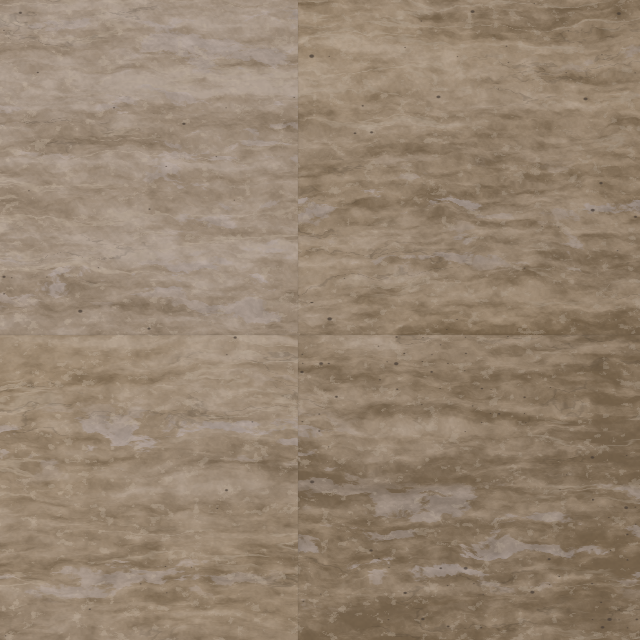
Give the GLSL for this texture, as a Shadertoy shader.

```glsl
// Four honed travertine tiles with wavy strata, broken clay fills, veins, pits and faint joints.
const vec2 JOINT = vec2(0.466, 0.477);         // where the four tiles meet
const float JOINT_WIDTH = 0.0012;
const float JOINT_DEPTH = 0.04;
// Per tile: low left, low right, top left, top right
const vec4 TILE_TONE = vec4(0.62, 0.47, 0.70, 0.60);
const vec4 DARK_BED_Y = vec4(0.10, 0.25, 0.69, 0.57);
const vec4 CLAY_BED_Y = vec4(0.32, 0.12, 0.56, 0.69);
const vec3 DARK_STONE = vec3(0.45, 0.38, 0.30);
const vec3 TAN_STONE = vec3(0.60, 0.53, 0.46);
const vec3 PALE_STONE = vec3(0.68, 0.62, 0.57);
const vec3 CLAY = vec3(0.67, 0.62, 0.60);
const vec3 VEIN = vec3(0.72, 0.66, 0.59);
const vec3 PIT = vec3(0.27, 0.23, 0.20);
const float STRATA_CONTRAST = 0.85;
const float STREAK_CONTRAST = 0.75;
const float MOTTLE_CONTRAST = 0.55;
const float GRAIN = 0.045;

float hash(vec2 p) {
    return fract(sin(dot(p, vec2(127.1, 311.7))) * 43758.5453);
}

float noise(vec2 p) {
    vec2 i = floor(p), f = fract(p);
    f = f * f * (3.0 - 2.0 * f);
    return mix(mix(hash(i), hash(i + vec2(1, 0)), f.x),
               mix(hash(i + vec2(0, 1)), hash(i + vec2(1, 1)), f.x), f.y);
}

float fbm(vec2 p) {
    float sum = 0.0, amp = 0.5;
    for (int i = 0; i < 5; i++) {
        sum += amp * noise(p);
        p = p * 2.03 + vec2(13.7, 7.9);
        amp *= 0.55;
    }
    return sum / 1.055;
}

// Thin line along the middle level of a noise field
float contour(vec2 p, float width) {
    return 1.0 - smoothstep(0.0, width, abs(fbm(p) - 0.5));
}

// Picks the value that belongs to the current tile
float perTile(vec4 v, vec2 tile) {
    vec2 row = mix(v.xy, v.zw, tile.y);
    return mix(row.x, row.y, tile.x);
}

// Soft horizontal bed around a height
float bed(float y, float centre, float halfWidth) {
    float d = (y - centre) / halfWidth;
    return exp(-d * d);
}

// Scattered small holes, one candidate per cell
float pits(vec2 uv, float density, float pixel) {
    const float CELLS = 75.0;
    vec2 g = uv * CELLS, id = floor(g);
    vec2 centre = 0.35 + 0.3 * vec2(hash(id + 3.1), hash(id + 8.7));
    float radius = mix(0.05, 0.24, pow(hash(id + 5.3), 3.0));
    float d = length((fract(g) - centre) * vec2(0.85, 1.2)) - radius;
    float edge = 0.03 + 0.6 * pixel * CELLS;
    return (1.0 - smoothstep(-edge, edge, d)) * step(hash(id), density);
}

void mainImage(out vec4 fragColor, in vec2 fragCoord) {
    vec2 uv = fragCoord / iResolution.xy;
    float pixel = 1.0 / iResolution.y;
    vec2 tile = step(JOINT, uv);
    vec2 seed = tile.x * vec2(17.3, 4.6) + tile.y * vec2(5.9, 11.2) + 3.0;

    // Bend the bedding, broadly and then finely
    vec2 p = uv + seed;
    p.y += 0.045 * (fbm(p * vec2(3.0, 5.0)) - 0.5);
    p.y += 0.025 * (fbm(p * vec2(17.0, 34.0) + 40.0) - 0.5);
    float y = p.y - seed.y;

    // Strata, streaks and mottle around each tile's own tone
    float strata = fbm(p * vec2(1.3, 15.0)) - 0.5;
    float streak = fbm(p * vec2(9.0, 66.0) + 5.0) - 0.5;
    float mottle = fbm(p * vec2(42.0, 75.0) + 9.0) - 0.5;
    float tone = perTile(TILE_TONE, tile) - 0.14 * bed(y, perTile(DARK_BED_Y, tile), 0.05);
    tone += STRATA_CONTRAST * strata + STREAK_CONTRAST * streak + MOTTLE_CONTRAST * mottle;
    tone -= 0.22 * smoothstep(0.6, 1.1, uv.x) + 0.16 * tile.x * (1.0 - smoothstep(0.0, 0.2, uv.y));
    vec3 color = mix(DARK_STONE, TAN_STONE, smoothstep(-0.05, 0.60, tone));
    color = mix(color, PALE_STONE, smoothstep(0.45, 1.0, tone));

    // Warm stain, weakest in the top left tile
    float warmth = (1.0 - 0.8 * (1.0 - tile.x) * tile.y) * fbm(p * vec2(2.0, 7.0) + 63.0);
    color *= mix(vec3(1.0), vec3(1.02, 1.0, 0.94), warmth);

    // Pale broken veins and short darker seams
    float light = mix(1.03, 0.92, uv.x);
    float veinBed = smoothstep(0.42, 0.60, fbm(p * vec2(4.0, 13.0) + 21.0));
    float vein = contour(p * vec2(4.0, 27.0) + 31.0, 0.045) * veinBed;
    color = mix(color, VEIN * light, 0.45 * vein);
    float seamBed = smoothstep(0.52, 0.64, fbm(p * vec2(4.0, 11.0) + 77.0));
    color *= 1.0 - 0.10 * seamBed * contour(p * vec2(8.0, 26.0) + 11.0, 0.028);

    // Grey clay fills, ragged and gathered in beds
    float clayBed = 0.7 * smoothstep(0.55, 0.75, noise(p * vec2(1.6, 10.0) + 50.0));
    clayBed = max(clayBed, bed(y, perTile(CLAY_BED_Y, tile), 0.04));
    float ragged = fbm(p * vec2(13.0, 42.0) + 70.0) + 0.25 * mottle;
    float clay = smoothstep(0.54, 0.62, ragged) * clayBed;
    color = mix(color, CLAY * light * (1.0 + 0.2 * mottle), 0.75 * clay);

    // Pale crystal flecks and dark pits
    float fleck = smoothstep(0.62, 0.74, fbm(uv * vec2(75.0, 100.0) + 17.0));
    color = mix(color, VEIN * light, 0.4 * fleck);
    float density = 0.004 + 0.012 * tile.x + 0.035 * tile.x * (1.0 - tile.y);
    density *= 2.0 * smoothstep(0.3, 0.8, noise(uv * vec2(4.0, 11.0) + 6.0));
    color = mix(color, PIT, 0.7 * pits(uv, density, pixel));

    // Tight joints and fine grain
    vec2 joint = 1.0 - smoothstep(vec2(0.0), vec2(JOINT_WIDTH + pixel), abs(uv - JOINT));
    color *= 1.0 - JOINT_DEPTH * max(joint.x, joint.y);
    color *= 1.0 + GRAIN * (noise(uv * 250.0) - 0.5) + 0.07 * mottle;
    fragColor = vec4(clamp(color, 0.0, 1.0), 1.0);
}
```
